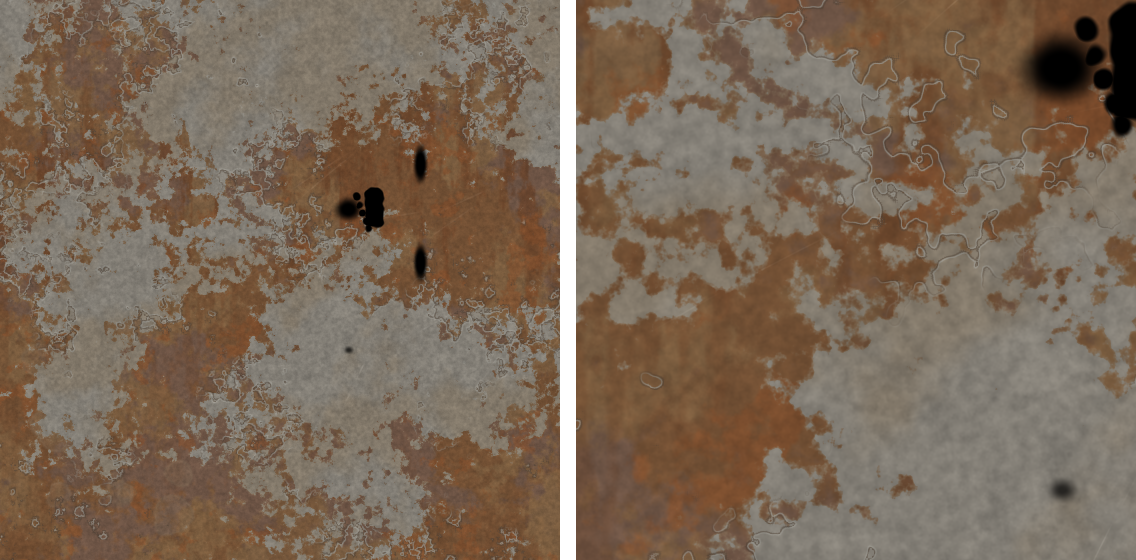
Left: the whole. Right: its middle third, enlarged.
A WebGL 2 fragment shader for this texture:

```glsl
#version 300 es
precision highp float;
// Weathered metal: chalky grey paint flaking off brown and mauve rust.
// A biased fractal field decides where paint survives; stretched noise makes
// the drips, level lines the flake rims, distance functions stains and holes.

uniform vec2 u_resolution;
out vec4 fragColor;

float hash(vec2 p) {
  vec3 q = fract(p.xyx * vec3(0.1031, 0.1030, 0.0973));
  q += dot(q, q.yzx + 33.33);
  return fract((q.x + q.y) * q.z);
}

float noise(vec2 p) {
  vec2 i = floor(p), f = fract(p);
  f = f * f * (3.0 - 2.0 * f);
  return mix(mix(hash(i), hash(i + vec2(1, 0)), f.x),
             mix(hash(i + vec2(0, 1)), hash(i + vec2(1, 1)), f.x), f.y);
}

float fbm(vec2 p, int octaves) {
  float sum = 0.0, weight = 0.5, total = 0.0;
  for (int i = 0; i < octaves; i++) {
    sum += weight * noise(p);
    total += weight;
    weight *= 0.56;
    p = mat2(1.6, 1.2, -1.2, 1.6) * p + 17.3;
  }
  return sum / total;
}

float bump(float x, float width) {
  return exp(-x * x / (width * width));
}

// Approximate signed distance to an ellipse.
float ellipse(vec2 p, vec2 radii) {
  return (length(p / radii) - 1.0) * min(radii.x, radii.y);
}

float roundBox(vec2 p, vec2 halfSize, float corner) {
  vec2 d = abs(p) - halfSize + corner;
  return length(max(d, 0.0)) + min(max(d.x, d.y), 0.0) - corner;
}

// How much paint is left: broad patches, drips in the upper half.
float paintField(vec2 p) {
  vec2 warp = vec2(fbm(p * 9.0 + 3.1, 4), fbm(p * 9.0 + 41.7, 4)) - 0.5;
  float field = fbm(p * 4.2 + warp * 0.7 + 8.4, 6);
  field += 0.09 * bump(p.y - 0.88, 0.15) - 0.09 * bump(p.y - 0.64, 0.11);
  field += 0.09 * bump(p.x + p.y - 0.79, 0.13) * bump(p.x - p.y - 0.03, 0.5);
  field += 0.07 * bump(length(p - vec2(0.95, 0.12)), 0.2);
  field += 0.12 * bump(length(p - vec2(0.69, 0.58)), 0.09);
  field -= 0.07 * bump(length(p - vec2(0.2, 0.1)), 0.22);
  field -= 0.08 * bump(length(p - vec2(0.9, 0.44)), 0.16);
  float drip = noise(vec2(p.x * 30.0 + warp.x, p.y * 3.0)) - 0.5;
  return field + 0.2 * drip * bump(p.y - 0.69, 0.13);
}

void main() {
  vec2 p = gl_FragCoord.xy / u_resolution;
  float px = 1.0 / min(u_resolution.x, u_resolution.y);
  float fine = fbm(p * 58.0, 5) - 0.5;
  float grain = fbm(p * 170.0 + 5.0, 3) - 0.5;
  float field = paintField(p);

  // Rust: mauve primer, brown crust, ochre bloom and dark vertical runs.
  float crust = fbm(p * 6.0 + 61.0, 6) + 0.35 * fine;
  vec3 color = mix(vec3(0.435, 0.335, 0.275), vec3(0.45, 0.315, 0.205),
                   smoothstep(0.4, 0.56, crust));
  float bloom = fbm(p * 11.0 + 27.0, 6) + 0.3 * fine;
  color = mix(color, vec3(0.49, 0.375, 0.255), 0.85 * smoothstep(0.46, 0.6, bloom));
  float runs = fbm(vec2(p.x * 24.0, p.y * 4.0) + 12.0, 5) + 0.3 * fine;
  color = mix(color, vec3(0.40, 0.245, 0.145),
              0.7 * smoothstep(0.5, 0.64, runs) * (0.3 + 0.7 * bump(p.y - 0.66, 0.22)));
  float orange = smoothstep(0.58, 0.7, fbm(p * 24.0 + 80.0, 5) + 0.3 * fine);
  color = mix(color, vec3(0.51, 0.30, 0.165), 0.55 * orange);

  // Round mineral stains with pale rims, gathered at the lower left.
  for (int i = 0; i < 14; i++) {
    float k = float(i);
    vec2 center = vec2(0.03 + 0.3 * hash(vec2(k, 3)), 0.08 + 0.48 * hash(vec2(k, 9)));
    float radius = mix(0.012, 0.036, hash(vec2(k, 21)));
    float d = length(p - center) - radius + 0.022 * (fbm(p * 25.0 + k, 3) - 0.5);
    float rim = bump(d, 0.003);
    color = mix(color, vec3(0.50, 0.42, 0.34), 0.28 * smoothstep(0.003, -0.003, d) + 0.25 * rim);
  }

  // Paint: a tan worn margin, then chalky grey with speckled edges.
  float worn = field + 0.5 * fine + 0.12 * grain;
  color = mix(color, vec3(0.495, 0.425, 0.345), 0.75 * smoothstep(0.475, 0.525, worn));
  vec3 chalk = mix(vec3(0.505, 0.47, 0.415), vec3(0.51, 0.497, 0.468),
                   smoothstep(0.36, 0.6, fbm(p * 8.0 + 33.0, 5)));
  color = mix(color, chalk, 0.93 * smoothstep(0.512, 0.545, worn));

  // Flake rims: thin pale level lines with a dark side, only in some areas.
  float flake = field + 0.55 * (fbm(p * 48.0 + 90.0, 3) - 0.5);
  float level = (flake - 0.515) / max(fwidth(flake), 0.002);
  float rimArea = smoothstep(0.46, 0.58, fbm(p * 7.0 + 70.0, 4));
  color = mix(color, vec3(0.30, 0.25, 0.205), 0.5 * rimArea * bump(level + 1.2, 0.8));
  color = mix(color, vec3(0.57, 0.56, 0.53), 0.75 * rimArea * bump(level, 0.65));

  // Hairline scratches at scattered angles.
  for (int i = 0; i < 12; i++) {
    float k = float(i) + 50.0;
    float angle = 0.55 + 1.3 * (hash(vec2(k, 2)) - 0.5);
    vec2 q = p - vec2(hash(vec2(k, 5)), 0.3 + 0.45 * hash(vec2(k, 8)));
    q = mat2(cos(angle), -sin(angle), sin(angle), cos(angle)) * q;
    float scratch = smoothstep(1.5 * px, 0.0, abs(q.y + 0.3 * q.x * q.x));
    color += 0.05 * scratch * smoothstep(0.08, 0.03, abs(q.x)) * noise(p * 90.0);
  }
  color *= 1.0 + 0.26 * grain + 0.16 * fine;

  // Black holes: two soft slots, a ragged block with a blurred lobe, a nick.
  vec2 slot = vec2(p.x - 0.751, abs(p.y - 0.619) - 0.088);
  float hole = smoothstep(0.004, -0.005, ellipse(slot, vec2(0.011, 0.031)));
  hole = max(hole, smoothstep(0.008, -0.010, ellipse(p - vec2(0.622, 0.626), vec2(0.021, 0.018))));
  float block = roundBox(p - vec2(0.668, 0.629), vec2(0.017, 0.035), 0.012);
  for (int i = 0; i < 5; i++) {
    float t = float(i) / 4.0;
    vec2 knob = vec2(0.637 + 0.022 * t, 0.648 - 0.056 * t);
    block = min(block, length(p - knob) - 0.007);
  }
  hole = max(hole, smoothstep(0.002, -0.002, block + 0.004 * (noise(p * 110.0) - 0.5)));
  hole = max(hole, 0.7 * smoothstep(0.005, -0.003, ellipse(p - vec2(0.623, 0.375), vec2(0.005, 0.004))));
  fragColor = vec4(mix(color, vec3(0.0), hole), 1.0);
}
```
